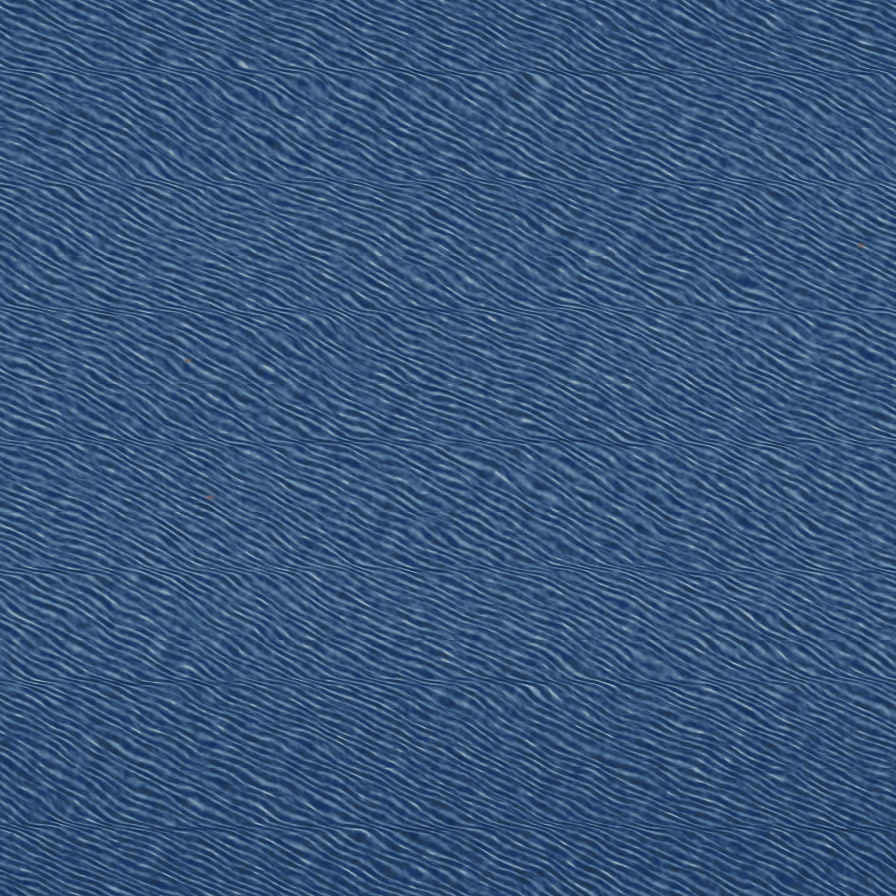
A WebGL 2 fragment shader for this texture:

```glsl
#version 300 es
precision highp float;

uniform vec2 u_resolution;
out vec4 fragColor;

#define TILT 0.47          // downward slope of the ripples, radians
#define RIPPLES 122.0      // ripples per canvas height
#define BEND 1.3           // broad wander, in ripples
#define WOBBLE 0.50        // local wander, in ripples
#define RIPPLE_GAIN 0.72
#define STREAK_GAIN 0.55
#define GRAIN_GAIN 0.42
#define CONTRAST 2.6
#define SEAMS 7.0          // horizontal creases per canvas height
#define SPECK_GRID 6.0
#define SPECK_CHANCE 0.14

const float TAU = 6.28318;

float hash(vec2 p) {
    vec3 q = fract(p.xyx * 0.1031);
    q += dot(q, q.yzx + 33.33);
    return fract((q.x + q.y) * q.z);
}

// Slope of a random direction, seen from a lattice corner
float corner(vec2 cell, vec2 d) {
    float angle = TAU * hash(cell);
    return dot(d, vec2(cos(angle), sin(angle)));
}

// Gradient noise, roughly -1..1
float noise(vec2 p) {
    vec2 i = floor(p);
    vec2 f = fract(p);
    vec2 w = f * f * f * (f * (f * 6.0 - 15.0) + 10.0);
    vec2 x = vec2(1, 0), y = vec2(0, 1);
    float low = mix(corner(i, f), corner(i + x, f - x), w.x);
    float high = mix(corner(i + y, f - y), corner(i + 1.0, f - 1.0), w.x);
    return 1.6 * mix(low, high, w.y);
}

// Signed height above the crease of this row
float seamOffset(vec2 p, float row) {
    float height = (row + 0.25 + 0.5 * hash(vec2(row, 7.0))) / SEAMS;
    return p.y - height + 0.004 * noise(vec2(p.x * 14.0, row * 5.0 + 0.5));
}

// Blue ramp over an evenly spread tone; the darks vary in saturation
vec3 ramp(float tone, float greyness) {
    vec3 dark = mix(vec3(0.10, 0.22, 0.41), vec3(0.14, 0.24, 0.36), greyness);
    vec3 c = mix(dark * 0.82, dark, smoothstep(0.0, 0.15, tone));
    c = mix(c, vec3(0.19, 0.31, 0.47), smoothstep(0.15, 0.42, tone));
    c = mix(c, vec3(0.26, 0.39, 0.54), smoothstep(0.42, 0.65, tone));
    c = mix(c, vec3(0.32, 0.45, 0.58), smoothstep(0.65, 0.84, tone));
    return mix(c, vec3(0.45, 0.58, 0.67), smoothstep(0.84, 1.0, tone));
}

// Coverage of the rare warm specks
float specks(vec2 p) {
    vec2 cell = floor(p * SPECK_GRID);
    vec2 jitter = vec2(hash(cell + 11.0), hash(cell + 29.0));
    vec2 d = p - (cell + 0.2 + 0.6 * jitter) / SPECK_GRID;
    float present = step(hash(cell + 53.0), SPECK_CHANCE);
    return present * (1.0 - smoothstep(0.001, 0.005, length(d * vec2(0.8, 1.3))));
}

void main() {
    vec2 p = gl_FragCoord.xy / u_resolution.y;

    // Axes along and across the ripples
    float c = cos(TILT), s = sin(TILT);
    vec2 flow = vec2(c * p.x - s * p.y, s * p.x + c * p.y) + 3.0;

    // Broken creases
    float row = floor(p.y * SEAMS);
    float offset = seamOffset(p, row);
    float seam = exp(-pow(offset / 0.0015, 2.0));
    seam *= smoothstep(0.0, 0.6, noise(vec2(p.x * 14.0, row * 3.0 + 0.5)));

    // Wandering ripples; each crease squeezes in one more
    float phase = flow.y * RIPPLES;
    phase += BEND * noise(p * vec2(4.0, 7.0) + 17.0);
    phase += WOBBLE * noise(flow * vec2(20.0, 52.0));
    phase += smoothstep(-0.006, 0.006, offset);
    float wave = cos(TAU * phase) + 0.18 * cos(2.0 * TAU * phase);
    float strength = 0.9 + 0.55 * noise(flow * vec2(27.0, 85.0) + 41.0);

    // Fine streaks follow the bent ripples
    vec2 thread = vec2(flow.x, phase / RIPPLES);
    float streak = noise(thread * vec2(50.0, 190.0) + 5.0);
    float grain = noise(thread * vec2(130.0, 330.0) + 71.0);

    float level = RIPPLE_GAIN * strength * wave;
    level += STREAK_GAIN * streak + GRAIN_GAIN * grain - 0.6 * seam;

    // Broad light and shade
    level += 0.06 * noise(p * vec2(2.0, 8.0) + 3.0);
    level += 0.24 * (smoothstep(0.0, 0.35, p.y) - 0.85);
    level -= 0.08 * smoothstep(0.85, 1.0, p.y);

    float tone = 1.0 / (1.0 + exp(-CONTRAST * level));
    float greyness = smoothstep(-0.4, 0.4, noise(thread * vec2(60.0, 160.0) + 91.0));
    vec3 colour = ramp(tone, greyness);

    // Pale glints on some crests
    float glint = smoothstep(0.25, 0.7, noise(thread * vec2(48.0, 100.0) + 131.0));
    glint *= smoothstep(0.5, 1.1, wave) * smoothstep(-0.3, 0.4, streak + 0.5 * grain);
    colour = mix(colour, vec3(0.66, 0.72, 0.75), 0.7 * glint);

    colour = mix(colour, vec3(0.50, 0.37, 0.36), 0.7 * specks(p));
    fragColor = vec4(colour, 1.0);
}
```
